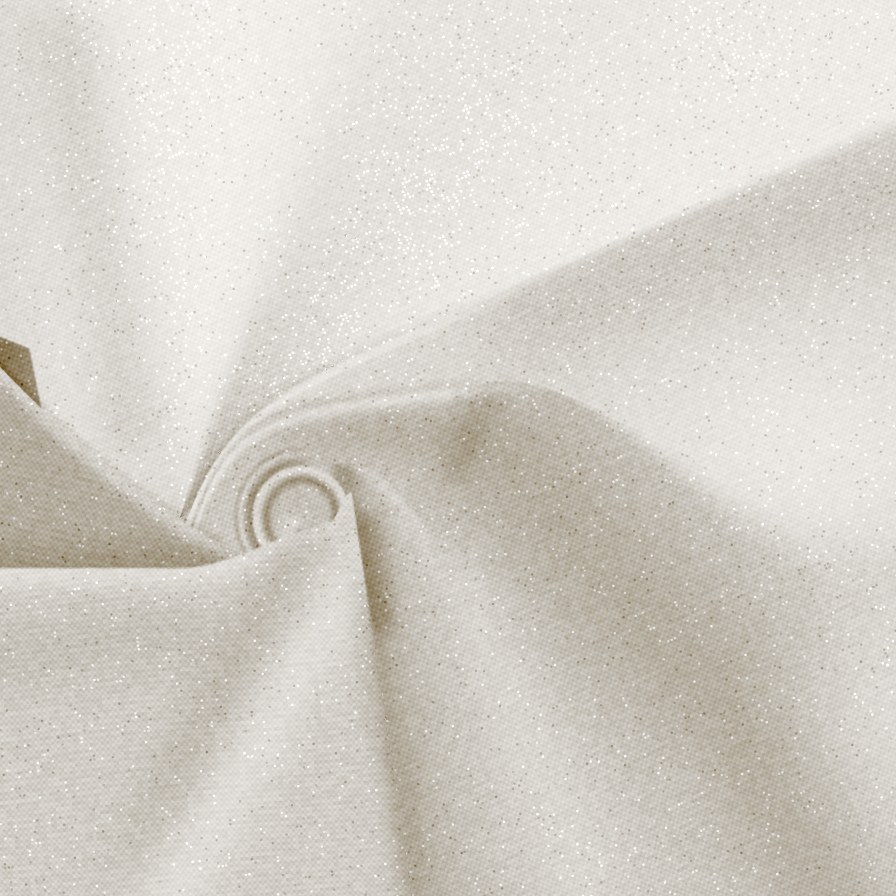
This texture is drawn by a Shadertoy shader. Its source:

```glsl
// Pale glittering woven cloth twisted into a vortex of soft radiating folds.
#define THREADS 165.0
#define WEAVE_DEPTH 0.024
#define SLUB_DEPTH 0.034
#define GLITTER_CELLS 240.0
#define GLITTER_GAIN 0.19
#define CONTRAST 1.25
#define EDGE 0.002
#define HUB vec2(0.20, 0.42)
#define ROLL_CENTER vec2(0.339, 0.425)
#define ROLL_SIZE vec2(0.051, 0.052)

float side(float d, float w) { return smoothstep(-w, w, d); }
float bell(float d, float w) { d /= w; return exp(-d * d); }
float glow(vec2 p, vec2 center, vec2 size) {
    vec2 d = (p - center) / size;
    return exp(-dot(d, d));
}
// Band around the line from a to b, fading past its ends.
float streak(vec2 p, vec2 a, vec2 b, float w) {
    vec2 ab = b - a;
    float t = clamp(dot(p - a, ab) / dot(ab, ab), 0.0, 1.0);
    return bell(length(p - a - ab * t), w);
}
vec2 hash2(vec2 p) {
    vec3 q = fract(vec3(p.xyx) * vec3(0.1031, 0.1030, 0.0973));
    q += dot(q, q.yzx + 33.33);
    return fract((q.xx + q.yz) * q.zy);
}
// Crest lines of the folds.
float upperCrest(float x) { return 0.433 + 0.43 * x - 0.10 * exp((0.21 - x) / 0.045); }
float middleCrest(float x) {
    return 0.507 + 0.12 * x - 0.11 * exp((0.22 - x) / 0.04) - 0.25 * smoothstep(0.55, 0.97, x);
}
float leftCrest(float x) { return 0.59 - 1.05 * x + x * x; }
float lowerCrest(float x) {
    return 0.366 + 0.055 * smoothstep(0.2, 0.4, x) + 0.03 * smoothstep(0.368, 0.392, x);
}
// Cloth tint: shadows turn warmer.
vec3 clothColor(float tone) {
    float d = max(0.92 - tone, 0.0);
    return vec3(tone, tone - 0.01 - 0.42 * d * d, tone - 0.03 - 1.2 * d * d);
}

void mainImage(out vec4 fragColor, in vec2 fragCoord) {
    vec2 p = fragCoord / iResolution.xy;
    vec2 ray = p - HUB;
    float r = length(ray), a = atan(ray.x, ray.y), grain = 0.45;

    // Upper cloth: pleats by angle around the hub
    float tone = 0.925 - 0.06 * streak(p, vec2(0.08, 0.95), vec2(0.14, 0.53), 0.045);
    tone -= 0.05 * side(0.06 - p.x, 0.06);
    tone -= (0.02 + 0.13 * exp(-r * 5.5)) * side(a - 0.34, 0.09) * side(0.78 - a, 0.25);
    tone += 0.012 * bell(a - 0.12, 0.12) - 0.08 * exp(-r * 12.0);

    // Broad fold on the right
    float dA = upperCrest(p.x) - p.y, nearHub = side(0.5 - p.x, 0.15);
    float upper = side(dA, EDGE + 0.012 * p.x * p.x);
    float foldTone = 0.868 - 0.045 * streak(p, vec2(0.6, 0.65), vec2(1.0, 0.79), 0.07)
        + 0.045 * glow(p, vec2(0.9, 0.5), vec2(0.2, 0.13))
        + 0.04 * bell(dA - 0.005, 0.006) * side(0.6 - p.x, 0.2);
    tone = mix(tone - 0.04 * nearHub * bell(dA + 0.004, 0.006), foldTone, upper);

    // Large cloth at the lower right
    float dB = middleCrest(p.x) - p.y;
    float middle = side(dB, EDGE + 0.05 * smoothstep(0.6, 0.95, p.x));
    float shadow = max(streak(p, vec2(0.58, 0.47), vec2(0.79, 0.24), 0.10),
                       streak(p, vec2(0.79, 0.24), vec2(0.93, 0.0), 0.075));
    foldTone = 0.82 - 0.05 * streak(p, vec2(0.54, 0.555), vec2(0.51, 0.48), 0.024)
        - 0.07 * shadow + 0.05 * glow(p, vec2(1.0, 0.22), vec2(0.10, 0.2))
        + 0.06 * streak(p, vec2(0.5, 0.32), vec2(0.64, 0.02), 0.06)
        - 0.055 * glow(p, vec2(0.42, 0.515), vec2(0.12, 0.03))
        + 0.075 * bell(dB - 0.006, 0.008) * side(0.56 - p.x, 0.06);
    tone = mix(tone - 0.05 * nearHub * bell(dB + 0.004, 0.006), foldTone, middle);

    // Narrow fold running down from the roll
    float drop = max(0.483 - p.y, 0.0);
    float crestX = 0.385 + 0.33 * sqrt(drop);
    float depth = p.x - 0.397 - 0.15 * (0.42 - p.y);
    float narrow = side(0.483 - p.y, EDGE) * side(crestX - p.x, EDGE + drop * drop)
        * side(p.x - 0.37, 0.01);
    foldTone = 0.835 - 0.13 * exp(-max(depth, 0.0) / (0.018 + 0.09 * drop))
        + 0.04 * bell(p.x - crestX + 0.01, 0.012) * exp(-drop * 8.0)
        - 0.09 * streak(p, vec2(0.41, 0.41), vec2(0.425, 0.31), 0.02);
    tone = mix(tone, foldTone, narrow);

    // Rolled hub: spiral rim with shaded turns inside and outside
    vec2 q = (p - ROLL_CENTER) / ROLL_SIZE;
    float e = length(q) + 0.04 * atan(q.x, q.y);
    float lee = side(-q.x - 0.1, 0.6);
    tone -= lee * (0.15 * bell(e - 1.12, 0.13) - 0.04 * bell(e - 1.32, 0.06)
        + 0.07 * bell(e - 1.42, 0.06));
    foldTone = 0.80 - 0.13 * bell(e - 0.76, 0.11) + 0.07 * bell(e - 0.97, 0.11)
        + 0.06 * streak(q, vec2(-0.6, -0.7), vec2(-0.25, -0.2), 0.2)
        - 0.12 * streak(q, vec2(-0.4, -0.75), vec2(-0.1, -0.35), 0.07);
    tone = mix(tone, foldTone, side(1.06 - e, 0.035));

    // Shaded left fold and the hollow behind it
    float dF = leftCrest(p.x) - p.y;
    float hollow = side(-dF, EDGE) * side(0.624 - 0.4 * p.x - p.y, EDGE)
        * side(0.045 - 0.2 * (p.y - 0.55) - p.x, EDGE);
    tone = mix(tone, 0.60 + 0.06 * smoothstep(0.0, 0.04, p.x), hollow);
    float left = side(dF, EDGE) * side(0.29 - p.x, 0.01);
    foldTone = 0.742 + 0.10 * bell(dF - 0.004, 0.014)
        - 0.06 * bell(p.y - lowerCrest(p.x), 0.03);
    tone = mix(tone - 0.05 * bell(dF + 0.004, 0.006) * side(0.25 - p.x, 0.02), foldTone, left);

    // Front cloth at the lower left
    float dE = lowerCrest(p.x) - p.y;
    float front = side(dE, EDGE) * side(-depth, EDGE + 0.06 * max(drop - 0.14, 0.0));
    float gully = p.x - 0.14 - 0.55 * p.y;
    foldTone = 0.835 + 0.045 * bell(dE - 0.006, 0.018)
        - 0.05 * bell(gully + 0.02, 0.04) * side(p.y - 0.06, 0.1)
        + 0.045 * bell(gully - 0.055, 0.045)
        - 0.035 * streak(p, vec2(0.0, 0.27), vec2(0.2, 0.29), 0.045)
        - 0.07 * bell(depth, 0.02) * side(0.36 - p.y, 0.06);
    tone = mix(tone, foldTone, front);
    grain = front > 0.5 ? 0.1 : left > 0.5 ? -0.2 : grain;
    tone = 0.838 + CONTRAST * (tone - 0.85);

    // Woven threads with uneven slubs
    float c = cos(grain), s = sin(grain), shade = 0.65 + 0.75 * side(0.86 - tone, 0.07);
    vec2 w = mat2(c, -s, s, c) * p;
    w += 0.002 * sin(w.yx * 17.0 + 2.0 * sin(w * 7.0));
    vec2 thread = sin(w * 6.2832 * THREADS * vec2(1.0, 0.88));
    vec2 slub = hash2(floor(w * THREADS * vec2(1.0, 1.3)) + 500.0);
    tone += shade * (WEAVE_DEPTH * (thread.x * thread.y + 0.4 * thread.y)
        + SLUB_DEPTH * (slub.x - 0.5));

    // Metallic flecks, one per cell
    float open = 1.0 - max(max(upper, middle), max(left, front));
    float zone = bell(a - 0.64, 0.17) * side(0.65 - r, 0.15) + 0.7 * bell(a + 0.02, 0.13);
    zone = open * (zone + glow(p, vec2(0.82, 0.96), vec2(0.09, 0.06)));
    vec2 g = w * GLITTER_CELLS, h = hash2(floor(g) + 300.0);
    float fleck = smoothstep(0.5, 0.15, length(fract(g) - 0.4 - 0.2 * h.yx));
    fleck *= step(0.935 - 0.2 * zone, h.x);
    float polarity = h.y > 0.5 - 0.4 * zone ? 1.0 : -1.3;
    tone += GLITTER_GAIN * fleck * polarity * (0.35 + 0.65 * h.y);
    fragColor = vec4(clamp(clothColor(tone), 0.0, 1.0), 1.0);
}
```
